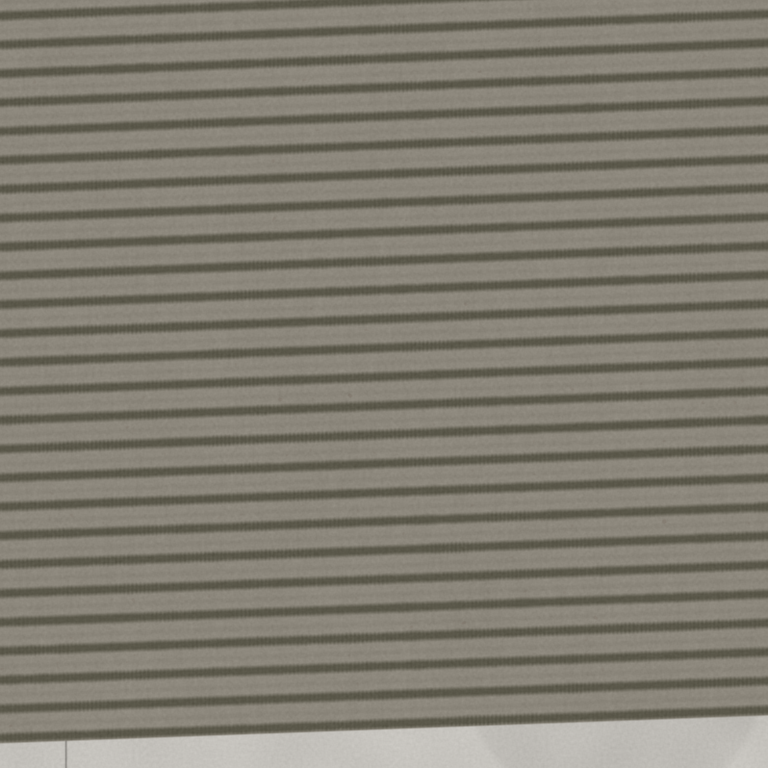
This texture is drawn by a WebGL 1 fragment shader. Its source:

```glsl
precision highp float;
// Slightly tilted ribbed shutter: soft dark grooves between flat grey-brown slats,
// with a strip of pale wall below. Groove rows come from a linear fit across the
// canvas; gradient noise adds fabric-like grain, streaks and uneven edges.

uniform vec2 u_resolution;

const vec3 SLAT_COLOR   = vec3(0.555, 0.535, 0.492);
const vec3 GROOVE_COLOR = vec3(0.352, 0.342, 0.288);
const vec3 WALL_COLOR   = vec3(0.770, 0.760, 0.738);
const vec3 JOINT_COLOR  = vec3(0.560, 0.550, 0.530);

// First groove's distance from the top and row pitch, at left and right edges
const vec2 FIRST_GROOVE = vec2(0.0208, -0.0195);
const vec2 ROW_PITCH    = vec2(0.0376, 0.03776);
const float LAST_ROW    = 25.0;
const float WALL_OFFSET = 0.19;   // wall start below the last groove, in rows

const float GROOVE_INNER = 0.07;  // half widths, in rows
const float GROOVE_OUTER = 0.225;
const float RIB_COUNT    = 190.0; // fine ticks across the grooves
const float GRAIN_SCALE  = 210.0;
const float GRAIN_AMOUNT = 0.030;
const float JOINT_X      = 0.086;
const float JOINT_HALF   = 0.0012;
const vec3 STAIN         = vec3(0.80, 0.14, 0.20); // centre x, y, radius

vec2 hashGradient(vec2 cell) {
  vec3 q = fract(cell.xyx * vec3(0.1031, 0.1030, 0.0973));
  q += dot(q, q.yzx + 33.33);
  return fract((q.xx + q.yz) * q.zy) * 2.0 - 1.0;
}

float gradientNoise(vec2 p) {
  vec2 i = floor(p);
  vec2 f = p - i;
  vec2 w = f * f * f * (f * (f * 6.0 - 15.0) + 10.0);
  float a = dot(hashGradient(i), f);
  float b = dot(hashGradient(i + vec2(1.0, 0.0)), f - vec2(1.0, 0.0));
  float c = dot(hashGradient(i + vec2(0.0, 1.0)), f - vec2(0.0, 1.0));
  float d = dot(hashGradient(i + vec2(1.0, 1.0)), f - vec2(1.0, 1.0));
  return mix(mix(a, b, w.x), mix(c, d, w.x), w.y);
}

// Slats and grooves; row is the continuous groove index, counted downward
vec3 shutter(vec2 p, float row, float rowPixel) {
  float nearest = floor(row + 0.5);
  float offset = row - nearest;

  // Grooves: ticks and slow noise make their edges slightly uneven
  float ticks = sin(6.28318 * RIB_COUNT * p.x)
              * (0.5 + gradientNoise(vec2(p.x * 14.0, nearest * 3.7)));
  float wobble = 0.010 * ticks + 0.025 * gradientNoise(vec2(p.x * 45.0, nearest * 5.3));
  float groove = 1.0 - smoothstep(GROOVE_INNER - 0.5 * rowPixel,
                                  GROOVE_OUTER + 0.5 * rowPixel, abs(offset) + wobble);

  // Slats: faint crease halfway between grooves, streaks and speckles
  float crease = 1.0 - smoothstep(0.02, 0.14, abs(fract(row) - 0.53));
  float streak = gradientNoise(vec2(p.x * 75.0, row * 0.9));
  float patchTone = gradientNoise(p * vec2(9.0, 6.0) + 4.0);
  float speckle = smoothstep(0.38, 0.65, gradientNoise(vec2(p.x * 100.0, row * 4.0) + 17.0));
  vec3 slat = SLAT_COLOR - 0.017 * crease + 0.014 * streak + 0.010 * patchTone;
  slat -= vec3(0.025, 0.035, 0.035) * speckle;

  return mix(slat, GROOVE_COLOR + 0.012 * ticks, groove);
}

// Pale wall with a vertical joint and a faint round stain
vec3 wall(vec2 p, float pixel) {
  float stain = 1.0 - smoothstep(-0.006, 0.006, distance(p, STAIN.xy) - STAIN.z);
  float joint = 1.0 - smoothstep(JOINT_HALF - 0.5 * pixel, JOINT_HALF + pixel,
                                 abs(p.x - JOINT_X));
  vec3 color = WALL_COLOR - 0.028 * stain + 0.03 * gradientNoise(p * 12.0);
  return mix(color, JOINT_COLOR, 0.8 * joint);
}

void main() {
  vec2 p = gl_FragCoord.xy / u_resolution;
  vec2 pixel = 1.0 / u_resolution;

  float pitch = mix(ROW_PITCH.x, ROW_PITCH.y, p.x);
  float row = (1.0 - p.y - mix(FIRST_GROOVE.x, FIRST_GROOVE.y, p.x)) / pitch;
  float rowPixel = pixel.y / pitch;

  float wallEdge = row - LAST_ROW - WALL_OFFSET;
  float edgeSoftness = max(0.045, rowPixel);
  float wallMask = smoothstep(-edgeSoftness, edgeSoftness, wallEdge);
  vec3 color = mix(shutter(p, row, rowPixel), wall(p, pixel.x), wallMask);

  // Fine grain over everything
  float grain = gradientNoise(p * GRAIN_SCALE)
              + 0.6 * gradientNoise(p * GRAIN_SCALE * 1.9 + 31.0);
  color += GRAIN_AMOUNT * grain;

  gl_FragColor = vec4(clamp(color, 0.0, 1.0), 1.0);
}
```
